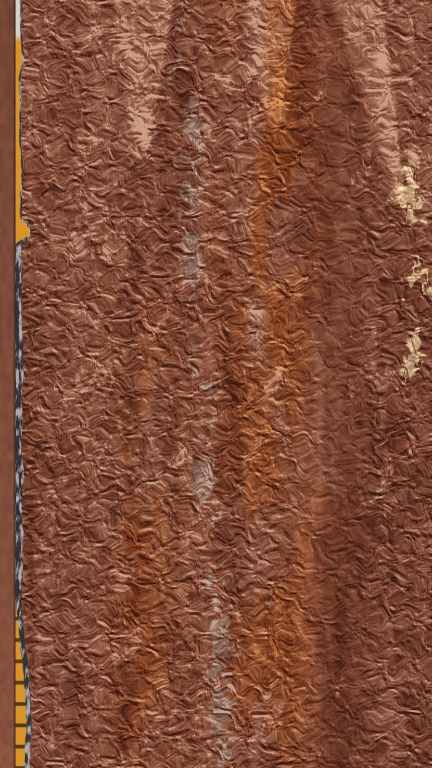
Give the GLSL for this texture, as a WebGL 2 fragment shader.

```glsl
#version 300 es
precision highp float;

uniform vec2 u_resolution;
out vec4 fragColor;

const vec3 RUST[5] = vec3[5](
  vec3(0.25, 0.11, 0.07), vec3(0.40, 0.20, 0.13), vec3(0.52, 0.30, 0.21),
  vec3(0.64, 0.42, 0.31), vec3(0.82, 0.62, 0.49));
const vec3 LICHEN = vec3(0.72, 0.62, 0.47);
const vec3 YELLOW = vec3(0.84, 0.58, 0.17);
const vec3 POST = vec3(0.50, 0.30, 0.23);
const vec3 STEEL_DARK = vec3(0.20, 0.19, 0.21);
const vec3 STEEL_LIGHT = vec3(0.68, 0.67, 0.68);
const vec3 ORANGE_TINT = vec3(1.05, 0.93, 0.72);
const vec3 PLUM_TINT = vec3(0.98, 1.0, 1.07);

// Flaking streaks: x at top, x at bottom, half width, strength.
const int STREAK_COUNT = 7;
const vec4 STREAKS[STREAK_COUNT] = vec4[STREAK_COUNT](
  vec4(0.42, 0.53, 0.036, 1.0), vec4(0.95, 0.99, 0.038, 1.0),
  vec4(0.21, 0.28, 0.050, 0.62), vec4(0.33, 0.37, 0.040, 0.65),
  vec4(0.56, 0.64, 0.028, 0.52), vec4(0.86, 0.92, 0.018, 0.8),
  vec4(0.80, 0.845, 0.012, 0.6));
// Vertical extent of each streak, measured down from the top.
const vec2 SPANS[STREAK_COUNT] = vec2[STREAK_COUNT](
  vec2(-0.2, 1.3), vec2(0.18, 0.56), vec2(-0.2, 1.3), vec2(0.1, 0.38),
  vec2(0.2, 1.1), vec2(0.33, 0.75), vec2(0.4, 0.64));

const float BASE_TONE = 0.435;
const float RELIEF = 1.35;
const vec2 TO_LIGHT = vec2(0.0016, 0.0042);
const float POST_EDGE = 0.036;

float hash(vec2 p) {
  vec3 q = fract(vec3(p.xyx) * 0.1031);
  q += dot(q, q.yzx + 33.33);
  return fract((q.x + q.y) * q.z);
}

float noise(vec2 p) {
  vec2 i = floor(p), f = fract(p);
  f = f * f * (3.0 - 2.0 * f);
  return mix(mix(hash(i), hash(i + vec2(1, 0)), f.x),
             mix(hash(i + vec2(0, 1)), hash(i + vec2(1, 1)), f.x), f.y);
}

float fbm(vec2 p) {
  float sum = 0.0, amp = 0.533;
  for (int i = 0; i < 4; i++) {
    sum += amp * noise(p);
    p = mat2(1.6, 1.2, -1.2, 1.6) * p + 17.3;
    amp *= 0.5;
  }
  return sum;
}

float band(float x, float centre, float width) {
  float q = (x - centre) / width;
  return exp(-q * q);
}

// Scaly surface height.
float scales(vec2 p) {
  vec2 warp = vec2(noise(p * 34.0), noise(p * 34.0 + 71.0));
  return fbm(p * vec2(66.0, 88.0) + 2.5 * warp);
}

// Sunlit wedge that narrows downwards from the top edge.
float wedge(float x, float v, float centre, float drift, float halfWidth, float len) {
  float side = x - centre - drift * v;
  float room = halfWidth * (1.0 - v / len);
  return smoothstep(-0.02, 0.015, room + side) * smoothstep(-0.004, 0.008, room - side)
       * (1.0 - smoothstep(0.7 * len, len, v));
}

vec3 rustRamp(float tone) {
  vec3 c = RUST[0];
  for (int i = 1; i < 5; i++) c = mix(c, RUST[i], clamp(tone * 4.0 - float(i - 1), 0.0, 1.0));
  return c;
}

vec3 rustSheet(vec2 p, float v) {
  // Streaks break into patches through a noise threshold.
  float cover = 0.0, grey = 0.0, lichen = 0.0;
  float wobble = 0.03 * (noise(vec2(3.0, p.y * 9.0)) - 0.5);
  for (int i = 0; i < STREAK_COUNT; i++) {
    vec4 s = STREAKS[i];
    float fade = smoothstep(SPANS[i].x, SPANS[i].x + 0.06, v) * (1.0 - smoothstep(SPANS[i].y - 0.1, SPANS[i].y, v));
    float k = s.w * fade * band(p.x + wobble, mix(s.x, s.y, v), s.z);
    cover = max(cover, k);
    if (i == 0) grey = k;
    if (i == 1) lichen = k;
  }
  float patches = fbm(p * vec2(24.0, 16.0) + 1.5 * noise(p * 60.0));
  float flake = smoothstep(0.0, 0.09, patches - 0.72 + 0.26 * cover);

  float sun = max(wedge(p.x, v, 0.335, 0.0, 0.07, 0.23), wedge(p.x, v, 0.63, 0.03, 0.06, 0.21));
  sun = max(sun, wedge(p.x, v, 0.83, 0.38, 0.055, 0.32));

  // Tone from long columns, mottling, lit relief and fine grit.
  float rough = 1.0 - 0.45 * band(p.x, 0.78, 0.08) * (1.0 - flake);
  float h = scales(p);
  float tone = BASE_TONE + 0.42 * (fbm(vec2(p.x * 17.0, p.y * 1.3)) - 0.5);
  tone += 0.35 * (fbm(p * vec2(42.0, 20.0) + 9.0) - 0.5);
  tone += rough * (RELIEF * (h - scales(p + TO_LIGHT)) + 0.5 * (h - 0.5));
  tone += 0.13 * rough * (noise(p * 260.0) - 0.5);
  tone += 0.24 * flake + 0.31 * sun * (0.6 + 0.8 * patches);
  tone -= 0.05 * band(p.x, 0.10, 0.05) + 0.06 * band(p.x, 0.78, 0.07) * (1.0 - flake);

  vec3 c = rustRamp(tone);
  float orange = band(p.x, 0.63, 0.11) + 0.8 * band(p.x, 0.33, 0.07) * smoothstep(0.25, 0.6, v);
  orange *= (1.0 - 0.7 * flake) * smoothstep(0.3, 0.6, fbm(p * vec2(20.0, 4.0) + 40.0));
  c *= mix(PLUM_TINT, ORANGE_TINT, clamp(orange, 0.0, 1.0));
  c = mix(c, vec3(dot(c, vec3(0.35, 0.45, 0.2))) * vec3(1.12, 0.98, 0.92), 0.5 * flake * smoothstep(0.2, 0.7, grey));
  return mix(c, LICHEN * (0.55 + 0.8 * tone), 0.75 * flake * smoothstep(0.2, 0.6, lichen));
}

void main() {
  vec2 p = gl_FragCoord.xy / u_resolution.x;
  float v = 1.0 - gl_FragCoord.y / u_resolution.y;
  float soft = max(1.0 / u_resolution.x, 0.002);

  // Gap behind the sheet: yellow, with pale top and dark slats below.
  vec3 c = mix(vec3(0.85, 0.82, 0.76), YELLOW, smoothstep(0.045, 0.055, v));
  float slat = smoothstep(0.75, 0.9, abs(fract(v * 36.0) - 0.5) * 2.0);
  c *= 1.0 - 0.6 * slat * step(0.6, v);

  // Torn steel lip, then the rusted sheet.
  float edge = 0.051 + 0.012 * (fbm(vec2(5.0, p.y * 22.0)) - 0.5)
             + 0.022 * band(v, 0.3, 0.012) + 0.02 * smoothstep(0.78, 0.94, v);
  float lip = mix(0.004, 0.019, smoothstep(0.305, 0.32, v)) - 0.007 * smoothstep(0.75, 0.8, v);
  float glint = smoothstep(0.4, 0.72, fbm(vec2(p.x * 150.0, p.y * 45.0)));
  c = mix(c, mix(STEEL_DARK, STEEL_LIGHT, glint), smoothstep(-soft, soft, p.x - edge + lip));
  c = mix(c, rustSheet(p, v), smoothstep(-soft, soft, p.x - edge));

  // Smooth post along the left side.
  vec3 post = POST * (0.92 + 0.25 * (fbm(p * vec2(90.0, 50.0)) - 0.5) + 0.14 * v);
  post *= 1.0 - 0.45 * smoothstep(POST_EDGE - 0.007, POST_EDGE, p.x);
  c = mix(post, c, smoothstep(-soft, soft, p.x - POST_EDGE));
  fragColor = vec4(c, 1.0);
}
```
